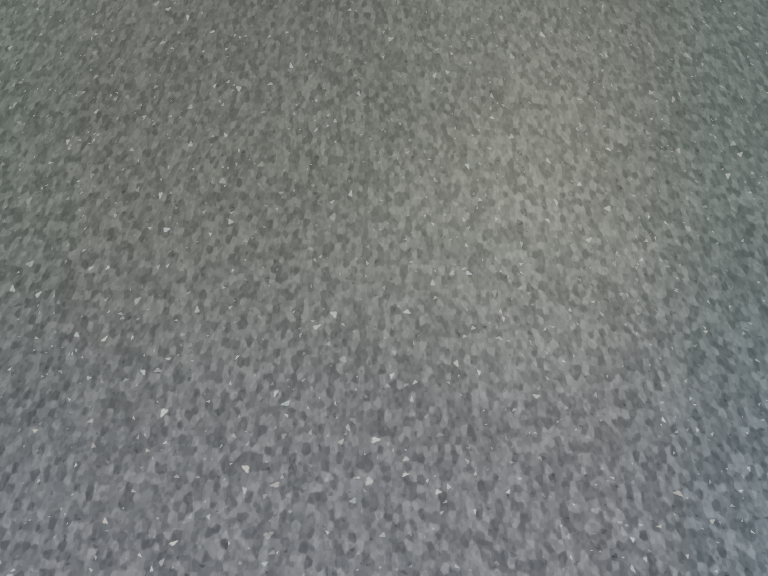
A Shadertoy shader for this texture:

```glsl
// Speckled grey vinyl floor receding from the viewer, with pale chips and a soft sheen.

vec3 hash3(vec2 p) {
    vec3 q = fract(p.xyx * vec3(0.1031, 0.1030, 0.0973));
    q += dot(q, q.yxz + 33.33);
    return fract((q.xxy + q.yzz) * q.zyx);
}

float valueNoise(vec2 p) {
    vec2 i = floor(p), f = fract(p);
    f = f * f * (3.0 - 2.0 * f);
    vec2 e = vec2(0.0, 1.0);
    return mix(mix(hash3(i).x, hash3(i + e.yx).x, f.x),
               mix(hash3(i + e.xy).x, hash3(i + e.yy).x, f.x), f.y);
}

// Blurred mosaic of random greys, centred on zero
float grains(vec2 p) {
    vec2 cell = floor(p);
    float sum = 0.0, total = 0.0;
    for (int j = -1; j <= 1; j++)
    for (int i = -1; i <= 1; i++) {
        vec2 id = cell + vec2(i, j);
        vec3 rnd = hash3(id + 71.0);
        vec2 d = p - id - 0.1 - 0.8 * rnd.xy;
        float weight = exp(-11.0 * dot(d, d));
        sum += weight * (rnd.z - 0.5);
        total += weight;
    }
    return sum / (total + 0.001);
}

// Soft irregular chips scattered one per cell, with varied size and strength
float chips(vec2 p, float density, float seed) {
    vec2 cell = floor(p);
    float cover = 0.0;
    for (int j = -1; j <= 1; j++)
    for (int i = -1; i <= 1; i++) {
        vec2 id = cell + vec2(i, j) + seed;
        vec3 place = hash3(id), shape = hash3(id + 191.0);
        if (place.z > density) continue;
        vec2 d = p + seed - id - place.xy;
        float turn = 6.2832 * shape.x;
        d = mat2(cos(turn), sin(turn), -sin(turn), cos(turn)) * d;
        d.x *= 1.2 + 0.9 * shape.z;
        float radius = 0.09 + 0.13 * shape.y * shape.y;
        radius *= 1.0 + 0.22 * sin(3.0 * atan(d.y, d.x) + 9.0 * shape.z);
        float mask = 1.0 - smoothstep(radius - 0.07, radius + 0.07, length(d));
        cover = max(cover, mask * mix(0.35, 1.0, fract(shape.z * 7.3)));
    }
    return cover;
}

void mainImage(out vec4 fragColor, in vec2 fragCoord) {
    vec2 uv = fragCoord / iResolution.xy;
    float aspect = iResolution.x / iResolution.y;

    // Perspective: features shrink evenly towards the top
    float shrink = 1.0 - 0.45 * uv.y;
    vec2 ground = vec2((uv.x - 0.5) * aspect / shrink, -log(shrink) / 0.45) + 3.0;

    // Broad lighting: warm sheen right of centre, dim upper left, cool edges
    vec3 color = mix(vec3(0.445, 0.455, 0.468), vec3(0.424, 0.436, 0.412),
                     smoothstep(0.15, 0.75, uv.y));
    vec2 toSheen = (uv - vec2(0.70, 0.64)) / vec2(0.20, 0.42);
    color += vec3(0.105, 0.100, 0.093) * exp(-dot(toSheen, toSheen));
    vec2 toMiddle = (uv - vec2(0.38, 0.50)) / vec2(0.32, 0.35);
    color += vec3(0.024, 0.023, 0.020) * exp(-dot(toMiddle, toMiddle));
    color += vec3(0.022, 0.022, 0.024) * (1.0 - smoothstep(0.0, 0.25, uv.y));
    color += vec3(-0.022, 0.004, 0.012) * smoothstep(0.78, 1.0, uv.x);
    color += vec3(-0.012, 0.004, 0.006) * (1.0 - smoothstep(0.0, 0.15, uv.x)) * uv.y;
    color += 0.025 * (valueNoise(ground * 5.0) - 0.5);

    // Mottled grain, slightly stretched upwards and calmer with distance
    vec2 stretch = vec2(1.0, 0.72);
    float contrast = mix(1.12, 0.72, uv.y);
    float grain = 0.155 * grains(ground * 78.0 * stretch)
                + 0.075 * grains(ground * 145.0 * stretch + 40.0);
    color += contrast * grain * vec3(1.0, 0.99, 0.98);

    // Dark flecks, then pale chips in two sizes
    color -= 0.085 * contrast * chips(ground * 36.0, 0.35, 300.0);
    float pale = max(chips(ground * 25.0, 0.22, 11.0),
                     0.8 * chips(ground * 42.0, 0.20, 137.0));
    float tint = valueNoise(ground * 30.0);
    vec3 chipColor = mix(vec3(0.80, 0.77, 0.74), vec3(0.76, 0.80, 0.81), tint);
    color = mix(color, chipColor, pale * mix(0.95, 0.62, uv.y));

    fragColor = vec4(clamp(color, 0.0, 1.0), 1.0);
}
```
